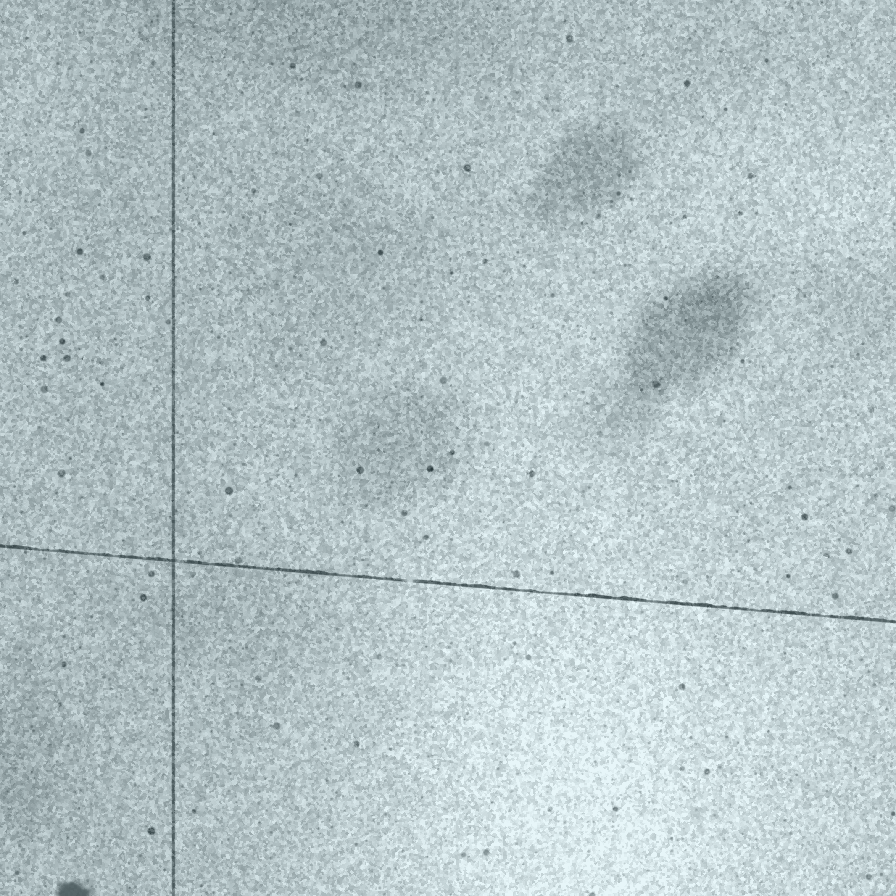
Write a WebGL 1 fragment shader that draws this texture.

```glsl
precision highp float;
// Pale blue-grey concrete slabs with two thin joints, damp stains, grain and pits.
uniform vec2 u_resolution;

float hash(vec2 p) {
  vec3 q = fract(vec3(p.xyx) * 0.1031);
  q += dot(q, q.yzx + 33.33);
  return fract((q.x + q.y) * q.z);
}

mat2 rotation(float angle) {
  float c = cos(angle), s = sin(angle);
  return mat2(c, -s, s, c);
}

// Layered sines: soft, cloudy variation around zero.
float mottle(vec2 p, float frequency) {
  float sum = 0.0, amplitude = 0.5;
  vec2 q = p * frequency;
  for (int i = 0; i < 5; i++) {
    q = rotation(1.1) * q + 1.7;
    sum += amplitude * sin(q.x + 1.3 * sin(q.y * 0.8)) * cos(q.y + sin(q.x * 0.7));
    q *= 1.8;
    amplitude *= 0.68;
  }
  return sum;
}

// Cellular noise: random tone of the nearest feature point, around zero.
float grain(vec2 p, float cells) {
  vec2 q = p * cells, id = floor(q);
  float nearest = 9.0, tone = 0.0;
  for (int y = -1; y <= 1; y++) {
    for (int x = -1; x <= 1; x++) {
      vec2 cell = id + vec2(float(x), float(y));
      vec2 delta = cell + vec2(hash(cell), hash(cell + 71.3)) - q;
      float d = dot(delta, delta);
      if (d < nearest) {
        nearest = d;
        tone = hash(cell + 19.7);
      }
    }
  }
  return tone - 0.5;
}

// One round pit in a random share of the cells.
float pits(vec2 p, float cells, float density, float radius, float pixel) {
  vec2 id = floor(p * cells);
  vec2 center = (id + 0.25 + 0.5 * vec2(hash(id + 5.1), hash(id + 37.9))) / cells;
  float size = radius * mix(0.5, 1.2, hash(id + 83.2));
  float edge = max(pixel, radius * 0.35);
  float disc = 1.0 - smoothstep(size - edge, size + edge, length(p - center));
  return disc * step(hash(id + 11.4), density) * mix(0.45, 1.0, hash(id + 61.8));
}

float glow(vec2 p, vec2 center, vec2 radii) {
  vec2 q = (p - center) / radii;
  return exp(-dot(q, q));
}

float stain(vec2 p, vec2 center, vec2 radii, float angle, float softness) {
  float d = length(rotation(angle) * (p - center) / radii);
  return 1.0 - smoothstep(1.0 - softness, 1.0 + softness, d);
}

float joint(float offset, float halfWidth, float pixel) {
  float edge = max(pixel, 0.0012);
  return 1.0 - smoothstep(halfWidth - edge * 0.5, halfWidth + edge, abs(offset));
}

void main() {
  vec2 p = gl_FragCoord.xy / u_resolution;
  float pixel = 1.0 / min(u_resolution.x, u_resolution.y);
  float clouds = mottle(p, 9.0);
  vec2 warped = p + 0.012 * vec2(mottle(p, 32.0), mottle(p + 4.0, 32.0));

  // Broad light
  float tone = 0.735 + 0.065 * smoothstep(0.15, 0.8, p.x) + 0.018 * clouds;
  tone -= 0.045 * smoothstep(0.75, 1.0, p.y);
  tone += 0.13 * glow(p, vec2(0.63, 0.08), vec2(0.25, 0.27));
  tone += 0.03 * glow(p, vec2(0.58, 0.47), vec2(0.2, 0.16));
  tone += 0.035 * glow(p, vec2(0.92, 0.79), vec2(0.14, 0.1));
  tone += 0.03 * glow(p, vec2(0.05, 0.92), vec2(0.1, 0.1));

  // Faint shadows
  tone -= 0.05 * glow(warped, vec2(0.37, 0.72), vec2(0.12, 0.1));
  tone -= 0.05 * glow(warped, vec2(0.4, 0.98), vec2(0.17, 0.07));
  tone -= 0.05 * glow(warped, vec2(0.96, 0.65), vec2(0.09, 0.08));
  tone -= 0.05 * glow(warped, vec2(0.25, 0.31), vec2(0.1, 0.06));
  tone -= 0.08 * glow(warped, vec2(0.0, 0.14), vec2(0.09, 0.1));
  tone -= 0.09 * stain(warped, vec2(0.45, 0.505), vec2(0.08, 0.06), 0.6, 0.6);

  // Damp stains
  tone -= 0.11 * stain(warped, vec2(0.65, 0.805), vec2(0.068, 0.043), 0.75, 0.35);
  tone -= 0.13 * stain(warped, vec2(0.768, 0.627), vec2(0.09, 0.048), 0.75, 0.4);
  tone -= 0.07 * glow(warped, vec2(0.805, 0.655), vec2(0.04, 0.035));
  tone -= 0.06 * stain(warped, vec2(0.685, 0.535), vec2(0.055, 0.04), 0.9, 0.6);

  // Grain and pits, thickest in two clusters
  float fine = grain(p, 340.0);
  tone += 0.17 * fine + 0.10 * grain(p + 3.0, 170.0);
  float cluster = glow(p, vec2(0.05, 0.65), vec2(0.07, 0.09))
                + glow(p, vec2(0.935, 0.4), vec2(0.035, 0.03));
  tone -= 0.2 * pits(p, 150.0, 0.13, 0.0015, pixel);
  tone -= 0.36 * pits(p + 0.37, 42.0, 0.05 + 0.35 * cluster, 0.0036, pixel);

  // Joints: one straight, one sloping and chipped
  float chips = mottle(vec2(p.x, 0.3), 95.0);
  float slope = p.y - (0.3906 - 0.0846 * p.x) - 0.0008 * chips;
  float worn = 0.75 + 0.25 * smoothstep(-0.5, 0.2, chips);
  worn *= 1.0 - 0.8 * glow(p, vec2(0.458, 0.352), vec2(0.007, 0.02));
  worn *= 1.0 - 0.6 * glow(p, vec2(0.2, 0.374), vec2(0.008, 0.02));
  float across = joint(slope, 0.0013 + 0.0008 * chips, pixel) * worn;
  float upright = joint(p.x - 0.1935 - 0.0004 * chips, 0.0014, pixel);
  tone = mix(tone, 0.30 + 0.15 * fine, 0.85 * across);
  tone = mix(tone, 0.36 + 0.2 * fine, 0.8 * upright);

  // Dark blot on the lower edge
  tone = mix(tone, 0.33, 0.85 * stain(warped, vec2(0.085, 0.0), vec2(0.018, 0.011), 0.0, 0.35));

  tone = clamp(tone, 0.2, 0.965);
  gl_FragColor = vec4(tone - 0.06, tone, tone + 0.012, 1.0);
}
```
